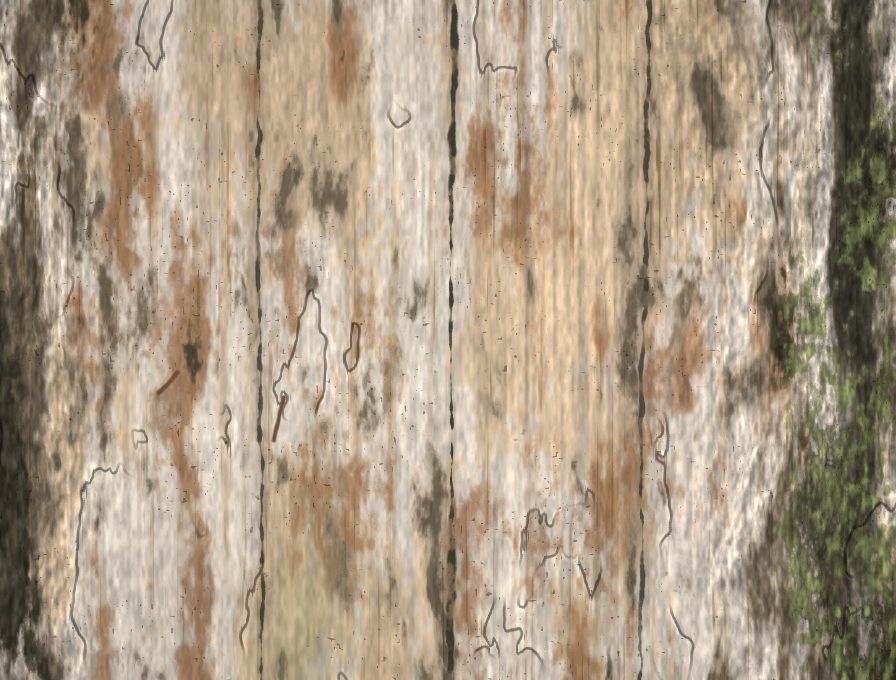
Reproduce this texture procedurally as a WebGL 2 fragment shader.

```glsl
#version 300 es
precision highp float;

#define PALE vec3(0.84, 0.795, 0.74)
#define TAN vec3(0.76, 0.66, 0.535)
#define RUST vec3(0.55, 0.40, 0.28)
#define GREY vec3(0.57, 0.52, 0.45)
#define BARK vec3(0.38, 0.33, 0.265)
#define DARK vec3(0.20, 0.19, 0.145)
#define MOSS vec3(0.33, 0.36, 0.22)
#define FIBRE_CONTRAST 0.25
#define WARP 0.06
#define FIRST_CRACK 0.292
#define CRACK_SPACING 0.213
#define CRACK_WIDTH 0.0036

uniform vec2 u_resolution;
out vec4 fragColor;

float hash(vec2 p) {
  return fract(sin(dot(p, vec2(127.1, 311.7))) * 43758.5453);
}

float noise(vec2 p) {
  vec2 i = floor(p), f = fract(p);
  f = f * f * (3.0 - 2.0 * f);
  return mix(mix(hash(i), hash(i + vec2(1, 0)), f.x),
             mix(hash(i + vec2(0, 1)), hash(i + vec2(1, 1)), f.x), f.y);
}

float fbm(vec2 p) {
  float sum = 0.0, amp = 0.5;
  for (int i = 0; i < 5; i++) {
    sum += amp * noise(p);
    p = p * 2.03 + 17.3;
    amp *= 0.5;
  }
  return sum / 0.97;
}

// Soft elliptical region: 1 at the centre, fading outwards
float blob(vec2 p, vec2 centre, vec2 radius) {
  vec2 d = (p - centre) / radius;
  return exp(-dot(d, d));
}

float segment(vec2 p, vec2 a, vec2 b) {
  vec2 d = b - a;
  return length(p - a - d * clamp(dot(p - a, d) / dot(d, d), 0.0, 1.0));
}

void main() {
  vec2 p = gl_FragCoord.xy / u_resolution.y;
  vec2 uv = gl_FragCoord.xy / u_resolution;
  vec2 warp = vec2(fbm(p * vec2(9, 5)), fbm(p * vec2(9, 5) + 31.0)) - 0.5;
  vec2 q = p + WARP * warp;
  vec2 w = uv + vec2(0.10, 0.25) * warp;

  // Noise layers, mostly drawn out along the grain
  float peel = fbm(q * vec2(7.0, 2.6) + 4.7);
  float damp = fbm(q * vec2(14.0, 4.0) + 9.1);
  float weather = fbm(q * vec2(26.0, 7.0) + 51.0);
  float streak = fbm(p * vec2(52.0, 2.5) + warp);
  float fibre = noise(p * vec2(190.0, 7.0) + warp);
  float grain = noise(p * vec2(260.0, 70.0));
  float grit = fbm(p * vec2(95.0, 50.0));
  float fray = 0.28 * (grit - 0.5) + 0.08 * (fibre - 0.5) + 0.17 * (streak - 0.5);
  float left = 1.0 - smoothstep(0.0, 0.17, w.x);
  float right = smoothstep(0.68, 0.93, w.x);
  float rough = clamp(left + right, 0.0, 1.0);

  // Bare wood with tan layers
  float ochre = smoothstep(0.47, 0.61, peel + fray - 0.05
    + 0.12 * blob(uv, vec2(0.36, 0.85), vec2(0.09, 0.25))
    + 0.10 * blob(uv, vec2(0.65, 0.55), vec2(0.07, 0.6))
    + 0.20 * blob(uv, vec2(0.24, 0.1), vec2(0.10, 0.16))
    - 0.22 * blob(uv, vec2(0.22, 0.5), vec2(0.07, 0.28))
    - 0.18 * blob(uv, vec2(0.49, 0.45), vec2(0.10, 0.55)));
  vec3 col = mix(PALE, TAN, 0.85 * ochre);
  col = mix(col, TAN * 0.93, 0.5 * smoothstep(0.52, 0.72, streak));

  // Rust stains
  float stain = damp - 0.13 + fray
    + 0.40 * blob(w, vec2(0.150, 0.80), vec2(0.042, 0.30))
    + 0.16 * blob(uv, vec2(0.79, 0.4), vec2(0.08, 0.45))
    + 0.12 * blob(uv, vec2(0.14, 0.1), vec2(0.09, 0.2))
    + 0.10 * blob(uv, vec2(0.39, 0.75), vec2(0.04, 0.2))
    + 0.08 * blob(uv, vec2(0.64, 0.1), vec2(0.08, 0.2));
  col = mix(col, RUST, 0.82 * smoothstep(0.47, 0.68, stain));

  // Weathered grey and bark near the sides
  float aged = weather + fray;
  col = mix(col, GREY, 0.75 * smoothstep(0.42, 0.60, aged + 0.22 * rough - 0.18));
  col = mix(col, BARK, 0.9 * smoothstep(0.50, 0.64, aged + 0.22 * left + 0.18 * right - 0.19));
  float hollow = damp + fray - 0.32 + 0.44 * blob(uv, vec2(0.0, 0.2), vec2(0.04, 0.25)) + 0.22 * rough;
  col = mix(col, DARK, 0.85 * smoothstep(0.52, 0.64, hollow));

  // Dark strip and patchy moss on the right
  float edge = uv.x + 0.03 * warp.x + 0.03 * (streak - 0.5) + 0.02 * (grit - 0.5);
  float strip = smoothstep(0.922, 0.938, edge) * (1.0 - smoothstep(0.970, 0.992, edge));
  col = mix(col, DARK, strip * (0.35 + 0.55 * smoothstep(0.2, 0.55, uv.y + warp.x)));
  float mossy = mix(damp, grit, 0.45) + 0.24 * smoothstep(0.83, 0.91, w.x) - 0.22
    + 0.14 * blob(uv, vec2(0.91, 0.1), vec2(0.07, 0.4)) - 0.10 * strip * uv.y;
  vec3 mossTone = mix(DARK, MOSS * 1.2, smoothstep(0.25, 0.75, grit));
  col = mix(col, mossTone, 0.85 * right * smoothstep(0.49, 0.62, mossy));
  col = mix(col, GREY * vec3(1.0, 1.1, 0.9), 0.35 * blob(uv, vec2(0.34, 0.05), vec2(0.04, 0.2)));

  // Fibres, hairline grooves, grit and relief
  float ribbed = 0.6 + 0.7 * blob(uv, vec2(0.65, 0.6), vec2(0.12, 0.6)) + 0.4 * rough;
  col *= 1.0 + FIBRE_CONTRAST * ribbed * (fibre - 0.5);
  float groove = smoothstep(0.72, 0.95, noise(p * vec2(230.0, 9.0) + 40.0 + warp));
  col *= 1.0 - vec3(0.20, 0.26, 0.32) * ribbed * groove * smoothstep(0.35, 0.65, streak);
  col *= 1.0 + (0.16 + 0.24 * rough) * (grain - 0.5) + (0.24 + 0.45 * rough) * (grit - 0.5);
  vec2 bump = p * vec2(55.0, 24.0) + warp * 3.0;
  col *= 1.0 + (0.2 + 0.95 * rough) * (fbm(bump) - fbm(bump + vec2(0.24, -0.18)));
  float speck = noise(p * vec2(250.0, 190.0) + 8.0 * warp);
  col *= 1.0 - 0.35 * smoothstep(0.86, 0.96, speck) * smoothstep(0.45, 0.7, noise(p * 21.0));

  // Thin ragged outlines of peeled layers, with a lit rim
  float slope = length(vec2(dFdx(peel), dFdy(peel))) * u_resolution.y;
  float away = (peel - 0.5) / max(slope, 0.8);
  float present = smoothstep(0.35, 0.65, noise(p * 14.0));
  col *= 1.0 - 0.42 * present * (1.0 - smoothstep(0.0008, 0.0032, abs(away)));
  col *= 1.0 + 0.07 * present * (1.0 - smoothstep(0.001, 0.005, abs(away - 0.005)));

  // Long cracks between planks
  for (int i = 0; i < 3; i++) {
    float k = float(i);
    float centre = FIRST_CRACK + CRACK_SPACING * k + 0.006 * (noise(vec2(k * 9.0, p.y * 5.0)) - 0.5)
      + 0.003 * (noise(vec2(k * 5.0, p.y * 40.0)) - 0.5) + 0.008 * (0.5 - uv.y) * (1.0 - k);
    float width = CRACK_WIDTH * (0.1 + noise(vec2(k + 3.0, p.y * 13.0))) * (i == 1 ? 1.3 : 0.8);
    float d = abs(uv.x - centre) + 0.005 * (grit - 0.5);
    col *= 1.0 - 0.20 * exp(-max(d, 0.0) / 0.005);
    vec3 gap = mix(DARK, BARK * 1.15, smoothstep(0.40, 0.70, grit));
    col = mix(col, gap, (i == 1 ? 0.9 : 0.75) * (1.0 - smoothstep(width * 0.5, width + 0.001, d)));
  }

  // Loose reddish splinters
  for (int i = 0; i < 2; i++) {
    float k = float(i);
    vec2 a = vec2(0.24 + 0.165 * k, 0.43 - 0.08 * k);
    vec2 b = a + vec2(0.022 - 0.006 * k, 0.03 + 0.03 * k);
    col = mix(col, RUST * 0.75, 1.0 - smoothstep(0.001, 0.005, segment(p + 0.03 * warp, a, b)));
  }

  // Light falling off towards the corners
  vec2 c = uv - 0.5;
  col *= 1.06 - 0.33 * dot(c, c);
  fragColor = vec4(clamp(col, 0.0, 1.0), 1.0);
}
```
